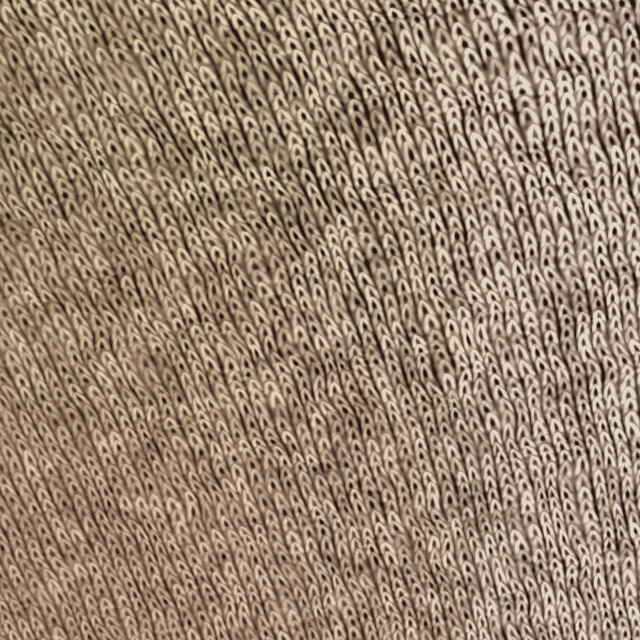
This texture is drawn by a Shadertoy shader. Its source:

```glsl
// Slanted plain knit: leaning columns of soft beige arched loops with dark eyes and gaps.
#define WALES 38.0        // loop columns across the middle
#define COURSES 50.0      // loop rows up the middle
#define LOOP_WIDTH 0.32   // half width of a loop, in columns
#define YARN 0.21         // half thickness of the yarn, in columns
#define WOBBLE 0.45       // unevenness of the columns
#define STITCH_VARIATION 0.24
#define MOTTLING 0.26
#define SHADOW vec3(0.14, 0.085, 0.06)
#define MIDTONE vec3(0.585, 0.495, 0.42)
#define HIGHLIGHT vec3(0.89, 0.84, 0.78)

float hash(vec2 p) {
    vec3 q = fract(vec3(p.xyx) * 0.1031);
    q += dot(q, q.yzx + 33.33);
    return fract((q.x + q.y) * q.z);
}

float noise(vec2 p) {
    vec2 i = floor(p), f = fract(p);
    f = f * f * (3.0 - 2.0 * f);
    return mix(mix(hash(i), hash(i + vec2(1, 0)), f.x),
               mix(hash(i + vec2(0, 1)), hash(i + vec2(1, 1)), f.x), f.y);
}

// Columns lean strongly on the left and stand up on the right; loops grow toward the top.
vec2 fabricCoords(vec2 uv) {
    float y = uv.y - 0.5;
    float wale = uv.x + y * (0.50 - 0.20 * uv.x - 0.12 * uv.x * uv.x);
    float course = y * (1.0 - 0.13 * y) - 0.20 * uv.x;
    vec2 p = vec2(wale * WALES, course * COURSES);
    vec2 drift = vec2(noise(p * 0.45 + 140.0), noise(p * 0.4 + 190.0)) - 0.5;
    return p + 60.0 + drift * WOBBLE * vec2(1.0, 1.6);
}

// Distance to the yarn of an arch; s runs downward from its apex.
float archDistance(float x, float s) {
    float arch = abs(abs(x) - LOOP_WIDTH * sqrt(clamp(s, 0.0, 1.0)));
    return s < 0.0 ? length(vec2(x, s)) : arch;
}

// Tone of the knit, low in the gaps and high on the yarn crest.
float knitTone(vec2 p, float blur) {
    float column = floor(p.x);
    p.y += hash(vec2(column, 7.0)) * 0.6;
    float row = floor(p.y);
    float x = fract(p.x) - 0.5;
    float yarn = 0.0, eye = 0.0;

    // Own loop and its upper and lower neighbours
    for (int k = -1; k <= 1; k++) {
        vec2 id = vec2(column, row + float(k));
        float vary = hash(id);
        float s = 1.0 - fract(p.y) + float(k) + (vary - 0.5) * 0.3;
        float lx = x + (hash(id + 31.0) - 0.5) * 0.2;
        float strand = 1.0 - smoothstep(0.02, YARN + blur, archDistance(lx, s));
        strand *= smoothstep(-0.3, 0.0, s) * (1.0 - smoothstep(0.85, 1.3, s));
        yarn = max(yarn, strand * (1.0 - STITCH_VARIATION * 2.0 * hash(id + 57.0)));
        float r = length(vec2(lx / 0.21, (s - 0.58) / 0.40));
        eye = max(eye, (1.0 - smoothstep(0.25, 1.0 + blur, r)) * (0.4 + 0.6 * vary));
    }

    // Broken shadow between columns
    float gap = smoothstep(0.28, 0.5 + blur, abs(x));
    gap *= 0.3 + 1.0 * noise(vec2(floor(p.x + 0.5) * 3.0, p.y * 0.8));
    return 0.47 + 0.42 * yarn - 0.42 * eye - 0.34 * gap;
}

void mainImage(out vec4 fragColor, in vec2 fragCoord) {
    vec2 uv = fragCoord / iResolution.xy;
    vec2 p = fabricCoords(uv);
    float tone = knitTone(p, 0.5 * WALES / iResolution.x);

    // Fibre mottling, fine and broad
    tone += MOTTLING * (noise(p * vec2(4.0, 3.0)) - 0.5);
    tone += 0.18 * (noise(p * 0.7 + 15.0) - 0.5);

    // Crisper toward the upper right, flatter toward the lower left
    float relief = smoothstep(0.0, 1.0, 0.65 * uv.x + 0.4 * uv.y);
    tone = 0.54 + (tone - 0.52) * mix(0.82, 1.5, relief);
    tone += 0.07 * smoothstep(0.55, 1.0, uv.x);
    tone = clamp(tone, 0.0, 1.0);

    // Tone ramp from shadow through beige to cream
    vec3 color = mix(SHADOW, MIDTONE, min(tone / 0.55, 1.0));
    color = mix(color, HIGHLIGHT, max(tone - 0.55, 0.0) / 0.45);

    // Rosy lower left, olive upper left, neutral right
    vec3 leftTint = mix(vec3(1.03, 0.97, 0.93), vec3(0.98, 0.98, 0.90), smoothstep(0.1, 0.8, uv.y));
    color *= mix(leftTint, vec3(1.0, 1.01, 1.02), smoothstep(0.2, 1.0, uv.x));
    fragColor = vec4(color, 1.0);
}
```
